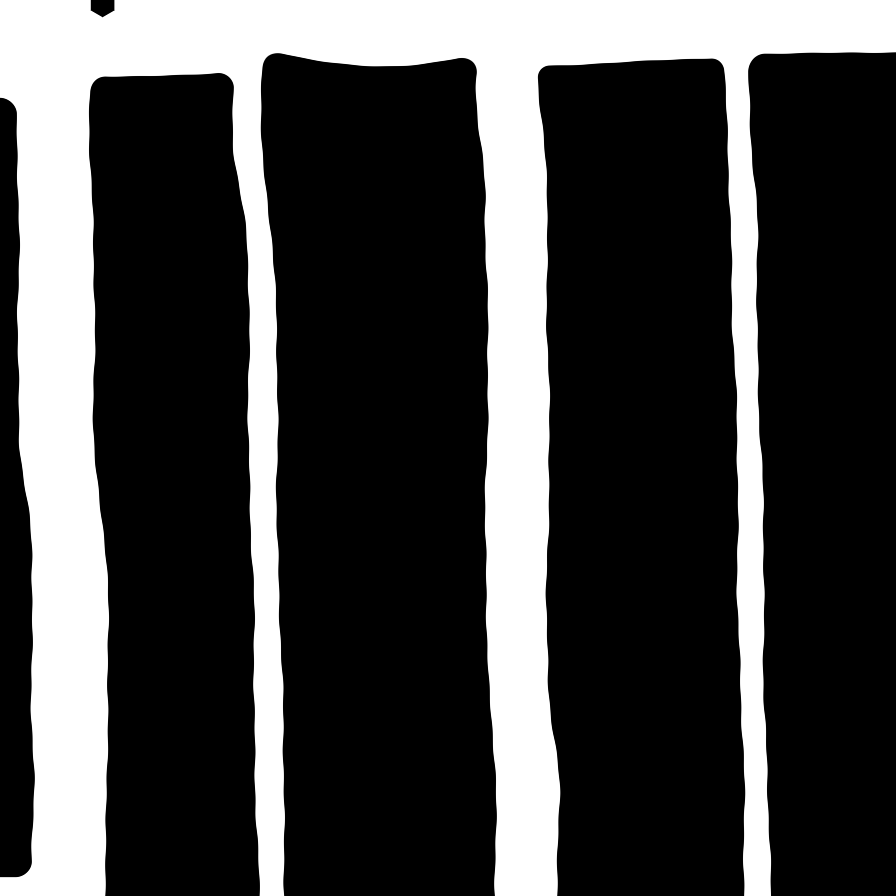
Write a Shadertoy shader that draws this pattern.

```glsl
// Five broad, hand-cut black bars on white, with a small ink speck at the top.
// Leaning gaps separate rounded-box bars; layered sines roughen every edge.
// Lengths are fractions of the canvas, with depth measured down from the top.

const vec3 INK = vec3(0.0);
const vec3 PAPER = vec3(1.0);
const int BAR_COUNT = 5;
const float FIRST_BAR_BOTTOM = 0.979;
const float BEND_REACH = 0.07;
const vec3 WOBBLE_SIZE = vec3(0.0016, 0.0008, 0.0005);
const vec3 WOBBLE_RATE = vec3(17.0, 43.0, 127.0);
const vec2 SPECK_CENTRE = vec2(0.1145, 0.0040);
const float SPECK_RADIUS = 0.0132;

// Per gap: centre at the top, half width, lean over the full depth
const vec3 GAPS[4] = vec3[4](
    vec3(0.0580, 0.0417, 0.0130),
    vec3(0.2747, 0.0152, 0.0156),
    vec3(0.5651, 0.0342, 0.0000),
    vec3(0.8203, 0.0137, 0.0195));

// Per gap: depth and sideways shift of an upper and a lower bend
const vec4 BENDS[4] = vec4[4](
    vec4(0.56, 0.0104, 0.93, -0.0065),
    vec4(0.22, 0.0117, 0.83, 0.0020),
    vec4(0.16, 0.0124, 0.82, 0.0110),
    vec4(0.20, 0.0052, 0.80, 0.0000));

// Per bar: top depth, top tilt, sag in the middle, corner radius
const vec4 TOPS[5] = vec4[5](
    vec4(0.109, 0.0, 0.0, 0.018),
    vec4(0.082, -0.002, 0.002, 0.018),
    vec4(0.057, 0.004, 0.016, 0.023),
    vec4(0.069, -0.004, 0.0, 0.014),
    vec4(0.059, 0.0, 0.0, 0.020));

float wobble(float t, float seed) {
    return dot(WOBBLE_SIZE, sin(WOBBLE_RATE * t + seed * vec3(2.4, 4.1, 1.7)));
}

float bend(float depth, float start) {
    return smoothstep(start - BEND_REACH, start + BEND_REACH, depth);
}

// Horizontal position of one side of a gap (-1 left, +1 right)
float gapEdge(int i, float side, float depth) {
    vec3 gap = GAPS[i];
    vec4 b = BENDS[i];
    float centre = gap.x + gap.z * depth
                 + b.y * bend(depth, b.x) + b.w * bend(depth, b.z);
    return centre + side * gap.y + wobble(depth, float(2 * i) + side);
}

// Signed distance to one bar, bounded by the gaps on either side
float barDistance(vec2 p, int i) {
    float left = i > 0 ? gapEdge(i - 1, 1.0, p.y) : -0.2;
    float right = i < BAR_COUNT - 1 ? gapEdge(i, -1.0, p.y) : 1.2;
    float bottom = i == 0 ? FIRST_BAR_BOTTOM : 1.2;

    vec4 shape = TOPS[i];
    float u = clamp((2.0 * p.x - left - right) / (right - left), -1.0, 1.0);
    float top = shape.x + shape.y * u + shape.z * (1.0 - u * u)
              + 0.5 * wobble(p.x, float(i) + 9.0);

    vec2 outside = vec2(max(left - p.x, p.x - right),
                        max(top - p.y, p.y - bottom)) + shape.w;
    return min(max(outside.x, outside.y), 0.0)
         + length(max(outside, 0.0)) - shape.w;
}

// Hexagonal speck with upright sides
float speckDistance(vec2 p) {
    vec2 q = abs(p - SPECK_CENTRE);
    return max(q.x, dot(q, vec2(0.5, 0.866))) - SPECK_RADIUS;
}

void mainImage(out vec4 fragColor, in vec2 fragCoord) {
    vec2 p = fragCoord / iResolution.xy;
    p.y = 1.0 - p.y;

    float d = speckDistance(p);
    for (int i = 0; i < BAR_COUNT; i++) {
        d = min(d, barDistance(p, i));
    }

    // Edge softened over about one pixel
    float softness = 0.6 / min(iResolution.x, iResolution.y);
    fragColor = vec4(mix(INK, PAPER, smoothstep(-softness, softness, d)), 1.0);
}
```
